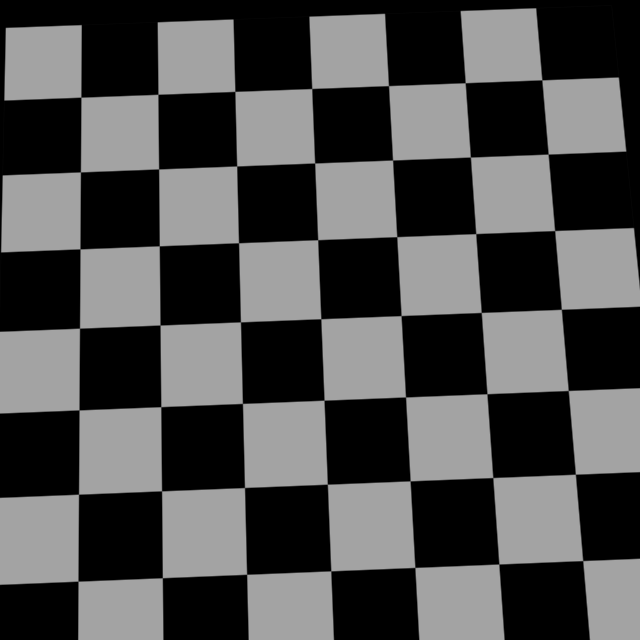
This pattern is drawn by a Shadertoy shader. Its source:

```glsl
// Grey and black 8 by 8 checkerboard seen in slight perspective on black.

const float CELLS = 8.0;            // cells along each side of the board
const vec3 LIGHT = vec3(0.64);
const vec3 DARK = vec3(0.0);
const vec3 BACKGROUND = vec3(0.0);
const vec3 RIM = vec3(0.015);       // faint glint along the board's border
const float SOFTNESS = 1.4;         // edge width relative to the sampling step

// Projects board cells to the canvas, measured from its top left corner.
const mat3 BOARD_TO_CANVAS = mat3(
     0.118802, -0.004391,  0.0005,  // step across
    -0.002497,  0.111302, -0.0143,  // step down
     0.009115,  0.043620,  1.0);    // first corner

vec2 canvasToBoard(vec2 p) {
    vec3 q = inverse(BOARD_TO_CANVAS) * vec3(p, 1.0);
    return q.xy / q.z;
}

// Signed distance to the nearest cell line, positive in even cells.
vec2 cellDistance(vec2 p) {
    return 0.5 - abs(mod(p + 0.5, 2.0) - 1.0);
}

// 1 in light cells, 0 in dark ones, blended across the lines.
float checker(vec2 p, vec2 width) {
    vec2 inner = clamp(p, 0.5, CELLS - 0.5);   // keeps the outer border crisp
    vec2 s = clamp(2.0 * cellDistance(inner) / width, -1.0, 1.0);
    return 0.5 + 0.5 * s.x * s.y;
}

// Coverage of the whole board.
float boardMask(vec2 p, vec2 width) {
    vec2 c = clamp(min(p, CELLS - p) / width + 0.5, 0.0, 1.0);
    return c.x * c.y;
}

void mainImage(out vec4 fragColor, in vec2 fragCoord) {
    vec2 canvas = fragCoord / iResolution.xy;
    vec2 board = canvasToBoard(vec2(canvas.x, 1.0 - canvas.y));
    vec2 width = SOFTNESS * fwidth(board);

    // Board over background
    float mask = boardMask(board, width);
    vec3 color = mix(DARK, LIGHT, checker(board, width));
    color = mix(BACKGROUND, color, mask);

    // Border glint
    color = max(color, RIM * 4.0 * mask * (1.0 - mask));

    fragColor = vec4(color, 1.0);
}
```
